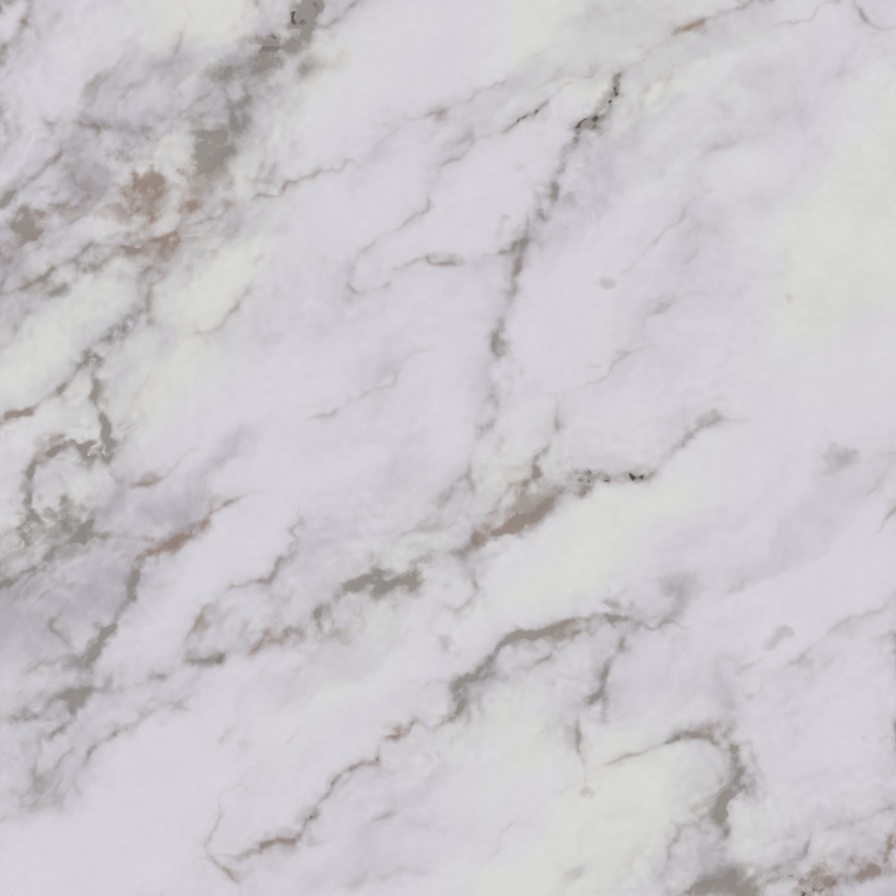
Write a Shadertoy shader that draws this texture.

```glsl
// Polished white marble with diagonal grey-brown veins and a soft lavender haze.

const vec3 WARM_WHITE = vec3(0.850, 0.850, 0.843);
const vec3 COOL_WHITE = vec3(0.836, 0.828, 0.852);
const vec3 HAZE_GREY = vec3(0.660, 0.645, 0.675);
const vec3 VEIN_GREY = vec3(0.500, 0.475, 0.445);
const vec3 VEIN_RUST = vec3(0.520, 0.430, 0.375);
const vec3 MINERAL_DARK = vec3(0.180, 0.160, 0.150);

const float GRAIN_ANGLE = 0.64;                 // main vein direction, radians
const float WARP_SIZE = 0.085;                  // how far veins wander
const float WIDE_HALO = 0.034;                  // haze on the soft side of a vein
const float NARROW_HALO = 0.010;                // haze on the sharp side
const float GRAIN_CONTRAST = 0.014;             // fine crystal mottling
const vec2 CLUSTER_CENTER = vec2(0.12, 0.72);   // where veining is richest
const vec2 CLUSTER_RADIUS = vec2(0.30, 0.42);
const vec2 CORNER_CENTER = vec2(0.98, 0.12);    // smaller second cluster
const float CORNER_RADIUS = 0.16;

vec2 cellGradient(vec2 cell) {
    vec3 h = fract(cell.xyx * vec3(0.1031, 0.1030, 0.0973));
    h += dot(h, h.yzx + 33.33);
    float angle = 6.2832 * fract((h.x + h.y) * h.z);
    return vec2(cos(angle), sin(angle));
}

// Gradient noise, about -1 to 1
float noise(vec2 p) {
    vec2 i = floor(p), f = p - i;
    vec2 u = f * f * f * (f * (f * 6.0 - 15.0) + 10.0);
    vec2 e = vec2(1.0, 0.0);
    float low = mix(dot(cellGradient(i), f),
                    dot(cellGradient(i + e), f - e), u.x);
    float high = mix(dot(cellGradient(i + e.yx), f - e.yx),
                     dot(cellGradient(i + 1.0), f - 1.0), u.x);
    return 1.4 * mix(low, high, u.y);
}

float fbm(vec2 p) {
    float sum = 0.0, amplitude = 0.5;
    for (int i = 0; i < 5; i++) {
        sum += amplitude * noise(p);
        p = mat2(1.6, 1.2, -1.2, 1.6) * p + 7.3;
        amplitude *= 0.55;
    }
    return sum;
}

// Coordinates along and across a direction
vec2 alongAcross(vec2 p, float angle) {
    vec2 dir = vec2(cos(angle), sin(angle));
    return vec2(dot(p, dir), dot(p, vec2(-dir.y, dir.x)));
}

// Stretched, warped noise whose zero line is the vein
float veinField(vec2 p, float angle, vec2 freq, float seed) {
    vec2 warp = vec2(fbm(p * 5.0 + seed), fbm(p * 5.0 + seed + 17.0));
    return noise(alongAcross(p + WARP_SIZE * warp, angle) * freq + seed);
}

// Returns the vein core and its one-sided haze
vec2 vein(vec2 p, float angle, vec2 freq, float width, float rarity, float seed) {
    const float STEP = 0.004;
    float f = veinField(p, angle, freq, seed);
    vec2 slope = vec2(veinField(p + vec2(STEP, 0.0), angle, freq, seed),
                      veinField(p + vec2(0.0, STEP), angle, freq, seed)) - f;
    float d = f / (length(slope) / STEP + 1.0);

    float patches = noise(alongAcross(p, angle) * freq * vec2(1.6, 0.9) + seed + 41.5);
    float presence = smoothstep(rarity - 0.2, rarity + 0.35, patches);
    float crumble = fbm(p * 26.0 + seed);
    float w = width * (0.45 + 0.8 * presence);
    float line = exp(-d * d / (w * w)) * clamp(0.6 + 2.0 * crumble, 0.05, 1.0);
    float crust = exp(-d * d / (12.0 * w * w)) * smoothstep(0.0, 0.4, crumble);
    float halo = exp(-abs(d) / (d > 0.0 ? WIDE_HALO : NARROW_HALO));
    return presence * vec2(line + 0.7 * crust, halo);
}

void mainImage(out vec4 fragColor, in vec2 fragCoord) {
    vec2 p = fragCoord / iResolution.y;
    vec2 q = alongAcross(p + 0.05 * vec2(fbm(p * 6.0), fbm(p * 6.0 + 31.0)), GRAIN_ANGLE);
    vec2 toCluster = (p - CLUSTER_CENTER) / CLUSTER_RADIUS;
    vec2 toCorner = (p - CORNER_CENTER) / CORNER_RADIUS;
    float cluster = exp(-dot(toCluster, toCluster)) + 0.8 * exp(-dot(toCorner, toCorner));

    // Cloudy white ground with crystal mottling
    float warmth = smoothstep(-0.12, 0.16, fbm(q * vec2(1.6, 2.6) + 5.2) - 0.15 * cluster);
    vec3 color = mix(COOL_WHITE, WARM_WHITE, warmth);
    color += GRAIN_CONTRAST * (fbm(p * 17.0) + 0.6 * noise(p * 110.0));

    // Four families of veins, denser in the clusters
    float rarity = 0.02 - 0.3 * cluster;
    vec2 veins = vein(p, GRAIN_ANGLE, vec2(0.9, 3.8), 0.0050, rarity, 3.7);
    veins += 0.8 * vein(p, GRAIN_ANGLE + 0.12, vec2(1.6, 5.2), 0.0034, rarity + 0.06, 23.1);
    veins += 0.9 * vein(p, GRAIN_ANGLE + 0.46, vec2(1.3, 3.6), 0.0042, rarity + 0.10, 58.4);
    veins += 0.5 * vein(p, GRAIN_ANGLE - 0.12, vec2(1.8, 6.5), 0.0024, rarity + 0.05, 83.6);

    // Smoky haze with a ragged texture
    float smoke = smoothstep(0.0, 0.42, fbm(q * vec2(3.0, 7.5) + 11.0));
    float haze = 0.55 * veins.y + smoke * (0.28 + 0.60 * cluster);
    haze = clamp(haze * (1.0 + 1.3 * fbm(p * 15.0 + 3.0)), 0.0, 1.0);
    color = mix(color, HAZE_GREY, 0.8 * haze);

    // Short wisps follow the haze
    float wisps = smoothstep(0.08, 0.45, fbm(q * vec2(9.0, 22.0) + 71.0));
    wisps *= smoothstep(0.12, 0.6, haze);
    float stain = clamp(veins.x + 0.65 * wisps, 0.0, 1.0);

    // Brown stain, rustier in places
    float rust = smoothstep(0.0, 0.6, noise(p * 6.0 + 90.0) + 0.2 * cluster);
    color = mix(color, mix(VEIN_GREY, VEIN_RUST, rust), 0.68 * stain);

    // Small isolated flecks
    float fleck = noise(q * vec2(11.0, 19.0) + 120.0) + 0.5 * fbm(p * 30.0);
    color = mix(color, VEIN_GREY, 0.24 * smoothstep(0.68, 0.95, fleck));

    // Dark mineral specks inside strong veins
    float specks = smoothstep(0.1, 0.5, noise(p * 100.0)) * smoothstep(0.4, 0.85, stain);
    specks *= smoothstep(0.2, 0.55, noise(p * 5.0 + 150.0));
    color = mix(color, MINERAL_DARK, 0.75 * specks);

    fragColor = vec4(color, 1.0);
}
```
